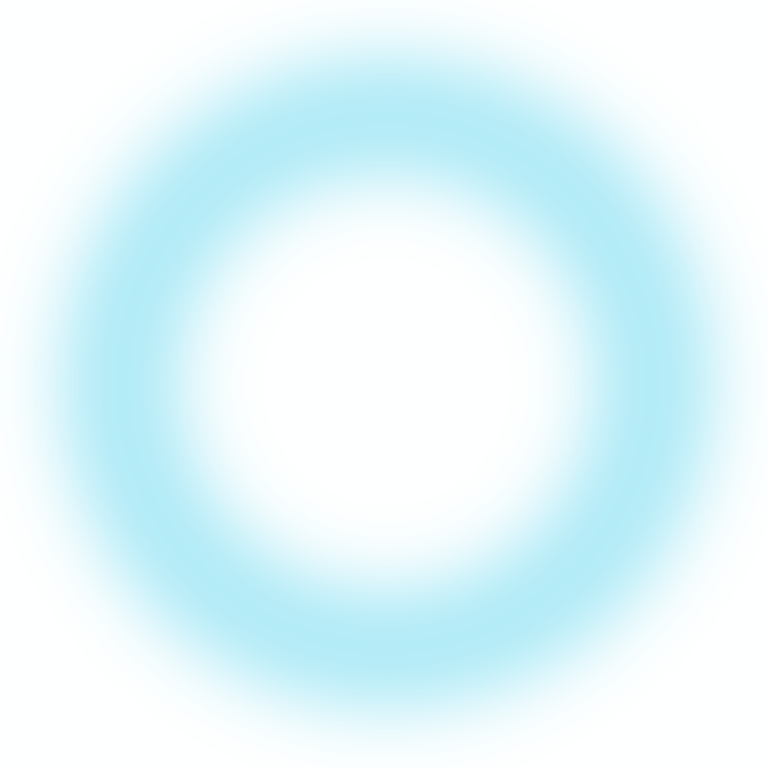
This background is drawn by a WebGL 2 fragment shader. Its source:

```glsl
#version 300 es
precision highp float;

#define RING_CENTER vec2(0.504, 0.502)
#define INNER_RADIUS 0.267
#define OUTER_RADIUS 0.423
#define BLUR_SIGMA 0.045
#define PAPER_COLOR vec3(0.997, 1.0, 1.0)
#define RING_COLOR vec3(0.677, 0.916, 0.966)

uniform vec2 u_resolution;
out vec4 fragColor;

// Gaussian-blurred step: smooth approximation of the normal integral
float blurredStep(float edge, float x) {
    float z = clamp((x - edge) / BLUR_SIGMA, -4.0, 4.0);
    return 1.0 / (1.0 + exp(-1.596 * z * (1.0 + 0.0447 * z * z)));
}

// Soft annulus bounded by two blurred edges
float softRing(float radius) {
    return blurredStep(INNER_RADIUS, radius) - blurredStep(OUTER_RADIUS, radius);
}

void main() {
    // Canvas units, centred so the ring stays round at any aspect ratio
    float side = min(u_resolution.x, u_resolution.y);
    vec2 position = (gl_FragCoord.xy - 0.5 * u_resolution) / side + 0.5;

    float coverage = softRing(distance(position, RING_CENTER));
    fragColor = vec4(mix(PAPER_COLOR, RING_COLOR, coverage), 1.0);
}
```
